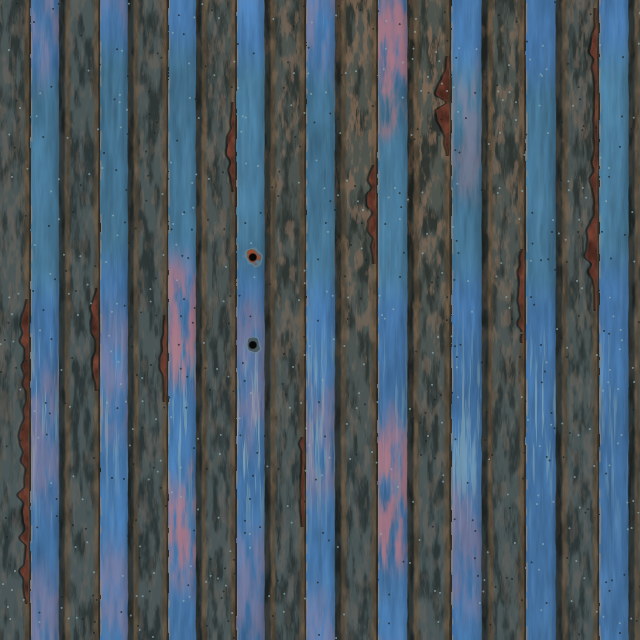
This texture is drawn by a Shadertoy shader. Its source:

```glsl
// Corrugated metal sheet: worn blue painted ribs between dark, rusty, streaked grooves.
#define RIBS 9.0
#define FIRST_RIB 0.041
#define PITCH_DRIFT 0.0072
#define RIB_WIDTH 0.405
#define RUST_AMOUNT 0.75
#define PINK_AMOUNT 0.75
#define SCRAPE_AMOUNT 0.65
#define SPECK_DENSITY 60.0
#define TAU 6.2831853

const vec3 BLUE = vec3(0.26, 0.43, 0.61);
const vec3 TEAL = vec3(0.26, 0.43, 0.54);
const vec3 PALE = vec3(0.55, 0.66, 0.68);
const vec3 PINK = vec3(0.70, 0.44, 0.46);
const vec3 SLATE = vec3(0.28, 0.34, 0.36);
const vec3 SHADOW = vec3(0.17, 0.215, 0.225);
const vec3 TAUPE = vec3(0.47, 0.43, 0.40);
const vec3 RUST = vec3(0.35, 0.29, 0.22);
const vec3 FLAKE = vec3(0.34, 0.19, 0.15);

float hash(vec2 p) {
    vec3 q = fract(p.xyx * 0.1031);
    q += dot(q, q.yzx + 33.33);
    return fract((q.x + q.y) * q.z);
}

float noise(vec2 p) {
    vec2 i = floor(p), f = fract(p);
    f = f * f * (3.0 - 2.0 * f);
    return mix(mix(hash(i), hash(i + vec2(1, 0)), f.x),
               mix(hash(i + vec2(0, 1)), hash(i + vec2(1, 1)), f.x), f.y);
}

float fbm(vec2 p) {
    float sum = 0.0, amp = 0.53;
    for (int i = 0; i < 4; i++) {
        sum += amp * noise(p);
        p = p * 2.03 + 17.7;
        amp *= 0.5;
    }
    return sum;
}

// Cellular noise: distance to the nearest scattered point, and that point's random value.
vec2 cellular(vec2 p) {
    vec2 cell = floor(p), best = vec2(9.0, 0.0);
    for (int k = 0; k < 9; k++) {
        vec2 c = cell + vec2(k % 3 - 1, k / 3 - 1);
        float d = distance(p, c + vec2(hash(c), hash(c + 41.0)));
        if (d < best.x) best = vec2(d, hash(c + 83.0));
    }
    return best;
}

float band(float x, float a, float b, float soft) {
    return smoothstep(a - soft, a + soft, x) - smoothstep(b - soft, b + soft, x);
}

vec3 ribColor(vec2 uv, float u, float id) {
    float brushed = fbm(uv * vec2(150.0, 22.0));
    float cloudy = fbm(uv * vec2(18.0, 7.0) + 5.0);
    float upper = band(uv.y + 0.1 * (hash(vec2(id, 3.0)) - 0.5), 0.57, 0.9, 0.04);
    vec3 col = mix(BLUE, TEAL, upper) * (0.73 + 0.3 * cloudy + 0.26 * brushed);

    // Pale vertical scrapes on the lower half
    float scrape = smoothstep(0.5, 0.72, fbm(uv * vec2(210.0, 11.0) + 31.0));
    float reach = band(uv.y, 0.16 + 0.1 * hash(vec2(id, 7.0)), 0.46, 0.09);
    col = mix(col, PALE, SCRAPE_AMOUNT * scrape * (0.12 + reach * (0.3 + 0.7 * hash(vec2(id, 9.0)))));

    // Faded pink primer, strongest on every third rib
    float strength = (mod(id, 3.0) == 2.0 ? 1.0 : 0.42) * step(id, 6.5);
    for (int i = 0; i < 2; i++) {
        float center = 0.5 - 0.09 * abs(id - 2.0) - 0.33 * float(i);
        float d = abs(fract(uv.y - center + 0.5) - 0.5) + 0.12 * (cloudy - 0.5);
        float worn = smoothstep(0.3, 0.62, 0.5 * brushed + 0.5 * fbm(uv * vec2(70.0, 25.0)));
        col = mix(col, PINK, PINK_AMOUNT * strength * worn * (1.0 - smoothstep(0.06, 0.13, d)));
    }
    float across = u / RIB_WIDTH;
    return col * (1.04 - 0.16 * smoothstep(0.7, 1.0, across));
}

vec3 grooveColor(vec2 uv, float u, float id) {
    float grain = fbm(uv * vec2(110.0, 26.0));
    float mottle = fbm(uv * vec2(140.0, 42.0) + 60.0);
    vec3 col = mix(SHADOW, SLATE, smoothstep(0.25, 0.62, grain));
    float bare = smoothstep(0.1, 0.8, uv.y) * exp(-pow((id - 4.5) / 2.6, 2.0));
    col = mix(col, TAUPE, smoothstep(0.45, 0.72, mottle) * (0.28 + 0.5 * bare));
    col = mix(col, col * vec3(1.08, 0.95, 0.83), 0.35 + 0.65 * bare);

    // Rust gathers along both corners, deep shade beside the rib
    float ragged = u + 0.04 * (fbm(uv * vec2(40.0, 30.0)) - 0.5);
    float rust = band(ragged, 0.49, 0.56, 0.025) + band(ragged, 0.91, 1.01, 0.03);
    col = mix(col, RUST * (0.65 + 0.7 * mottle), RUST_AMOUNT * rust);
    col *= 1.0 - 0.38 * band(u, RIB_WIDTH - 0.02, 0.49, 0.02);
    return col * (1.0 - 0.4 * band(u, 0.975, 1.02, 0.01));
}

void mainImage(out vec4 fragColor, in vec2 fragCoord) {
    vec2 uv = fragCoord / iResolution.xy;
    float soft = 0.8 * RIBS / iResolution.x;
    float x = uv.x - FIRST_RIB;
    float t = RIBS * (x - PITCH_DRIFT * cos(TAU * (x + 0.033)));
    t += 0.018 * (fbm(vec2(floor(t) * 9.0, uv.y * 45.0)) - 0.5);
    float id = mod(floor(t), RIBS), u = fract(t);

    vec3 col = grooveColor(uv, u, id);

    // Peeling paint on the right edge of the grooves, long on the last two
    float span = id > 6.5 ? 0.22 : 0.06;
    float peelY = id > 6.5 ? 0.75 - 0.45 * (id - 7.0) : hash(vec2(id, 21.0));
    float peel = band(uv.y, peelY - span, peelY + span, 0.04)
               * (0.02 + 0.17 * noise(vec2(id * 7.0, uv.y * 22.0)) * noise(vec2(id, uv.y * 75.0)));
    float lip = u - (0.97 - peel);
    float flake = band(lip, 0.0, peel, soft) * step(0.012, peel);
    col *= 1.0 - 0.5 * band(lip, -0.035, 0.0, 0.015) * step(0.012, peel);
    col = mix(col, FLAKE * (0.6 + 0.9 * fbm(uv * vec2(90.0, 60.0))), flake);

    // Painted rib with a chipped, bright left edge
    col = mix(col, ribColor(uv, u, id), band(u, 0.0, RIB_WIDTH, soft));
    float chipped = smoothstep(0.3, 0.6, noise(vec2(id * 13.0, uv.y * 70.0)));
    col = mix(col, TAUPE * 1.2, 0.65 * chipped * band(u, 0.0, 0.022, soft));

    // Scattered pits and pale flecks
    vec2 speck = cellular(uv * SPECK_DENSITY);
    float dotMask = 1.0 - smoothstep(0.05, 0.14, speck.x);
    col = mix(col, speck.y > 0.9 ? PALE : SHADOW * 0.6, 0.65 * dotMask * step(0.8, speck.y));

    // Two rusted bolt holes on the fourth rib
    for (int i = 0; i < 2; i++) {
        vec2 q = uv - vec2(0.395, 0.598 - 0.137 * float(i));
        float r = length(q) + 0.008 * (noise(uv * 130.0) - 0.5);
        float px = 1.0 / iResolution.x;
        col = mix(col, PALE * 0.8, 0.6 * band(r, 0.011, 0.014, 0.0015));
        col = mix(col, mix(vec3(0.55, 0.30, 0.20), SLATE, float(i)), 1.0 - smoothstep(0.009, 0.012, r));
        col = mix(col, vec3(0.03), 1.0 - smoothstep(0.006 - px, 0.006 + px, length(q)));
    }
    fragColor = vec4(col, 1.0);
}
```
